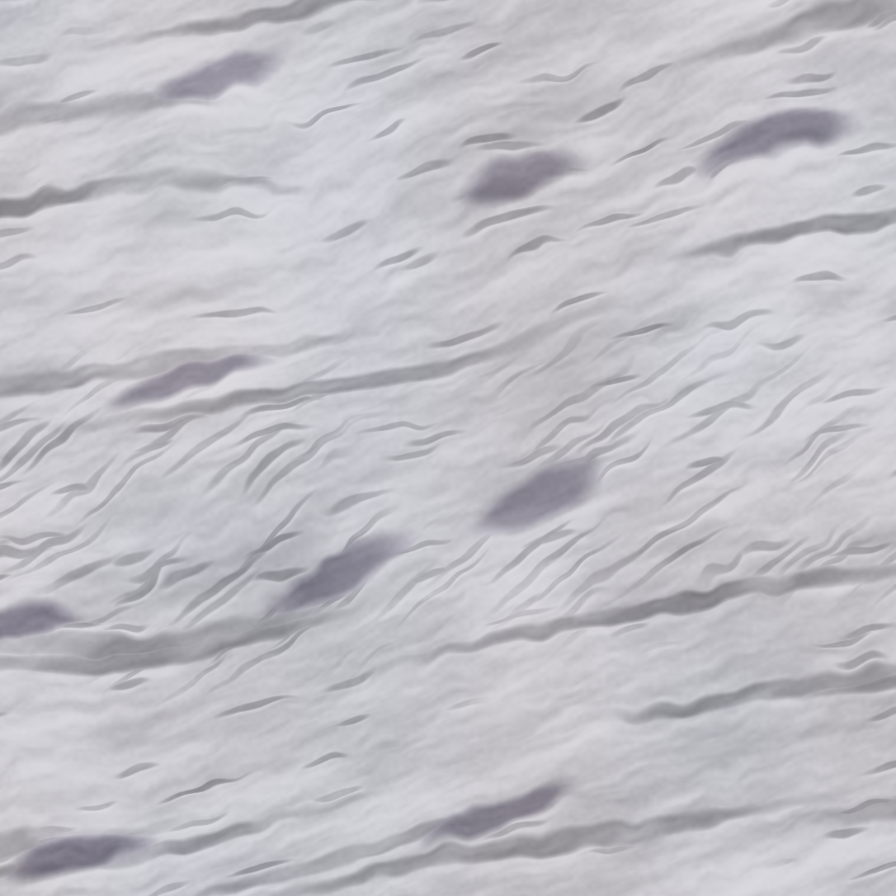
This texture is drawn by a Shadertoy shader. Its source:

```glsl
// Wind-carved snow: pale streaked ground crossed by slanting grey hollows.
// Stretched noise gives the crust; scattered, bent ellipses at several
// scales give long ridges, small scratches and deep violet pits.

vec3 hash3(vec2 p) {
    vec3 q = fract(p.xyx * vec3(0.1031, 0.1030, 0.0973));
    q += dot(q, q.yxz + 33.33);
    return fract((q.xxy + q.yzz) * q.zyx);
}

float noise(vec2 p) {
    vec2 cell = floor(p), f = fract(p);
    f = f * f * (3.0 - 2.0 * f);
    float low = mix(hash3(cell).x, hash3(cell + vec2(1, 0)).x, f.x);
    float high = mix(hash3(cell + vec2(0, 1)).x, hash3(cell + vec2(1, 1)).x, f.x);
    return mix(low, high, f.y);
}

float fbm(vec2 p) {
    float sum = 0.0, weight = 0.5;
    for (int i = 0; i < 4; i++) {
        sum += weight * noise(p);
        p = p * 1.93 + 17.3;
        weight *= 0.56;
    }
    return sum;
}

// Coordinates along and across a direction that rises to the right
vec2 along(vec2 p, float angle) {
    float c = cos(angle), s = sin(angle);
    return vec2(c * p.x + s * p.y, c * p.y - s * p.x);
}

// Scattered hollows, one per cell: x = shadow, y = lit lower lip
vec2 hollows(vec2 p, float angle, vec2 cellSize, vec2 halfSize, float density, float seed) {
    vec2 q = along(p, angle) / cellSize;
    vec2 home = floor(q), result = vec2(0);
    for (int j = -1; j <= 1; j++)
    for (int i = -1; i <= 1; i++) {
        vec2 cell = home + vec2(i, j);
        vec3 place = hash3(cell + seed);
        vec3 form = hash3(cell + seed + 57.7);
        if (place.z > density) continue;
        vec2 d = q - cell - place.xy;
        vec2 radius = halfSize * mix(vec2(0.5, 0.6), vec2(1), form.xy);
        d.y += (form.z - 0.35) * 0.5 * d.x * d.x;
        d.y += (form.x - 0.5) * 0.25 * d.x;
        d /= radius;
        float shadow = 1.0 - smoothstep(0.5, 1.1, length(d));
        float lip = 1.0 - smoothstep(0.3, 1.1, length(d + vec2(0, 0.9)));
        float strength = 0.65 + 0.35 * form.z;
        result = max(result, strength * vec2(shadow, lip));
    }
    return result;
}

void mainImage(out vec4 fragColor, in vec2 fragCoord) {
    vec2 p = fragCoord / iResolution.y;

    // Broad drift plus ragged edges
    vec2 drift = vec2(noise(p * 6.0), noise(p * 6.0 + 31.0)) - 0.5;
    vec2 ragged = vec2(noise(p * 38.0 + 5.0), noise(p * 38.0 + 71.0)) - 0.5;
    vec2 w = p + 0.045 * drift + 0.011 * ragged;

    // Streaked crust, brighter where it faces the light
    vec2 grainDir = along(w, 0.36);
    float crust = fbm(grainDir * vec2(9.0, 34.0));
    float relief = crust - fbm((grainDir + vec2(0.002, 0.008)) * vec2(9.0, 34.0));
    float tone = 0.778 + 0.17 * (crust - 0.5) + 0.13 * relief;
    tone += 0.09 * (noise(p * 3.5 + 9.0) - 0.5);

    // Hollows from long ridges down to scratches
    vec2 ridges = hollows(w, 0.22, vec2(0.45, 0.12), vec2(0.9, 0.15), 0.55, 11.0);
    vec2 pits = hollows(w, 0.42, vec2(0.34, 0.24), vec2(0.32, 0.13), 0.55, 43.0);
    vec2 flecks = hollows(w, 0.28, vec2(0.1, 0.036), vec2(0.48, 0.18), 0.42, 83.0);
    vec2 scratches = hollows(w, 0.64, vec2(0.12, 0.027), vec2(0.75, 0.22), 0.75, 129.0);

    // Scratches gather in the middle; the rest is patchy
    float band = 1.0 - smoothstep(0.08, 0.24, abs(p.y - 0.44 + 0.15 * (noise(p * 4.0) - 0.5)));
    scratches *= band * smoothstep(0.25, 0.5, noise(p * 4.0 + 61.0));
    flecks *= smoothstep(0.2, 0.55, noise(p * 5.0 + 23.0));
    ridges *= 0.55 + 0.45 * smoothstep(0.25, 0.6, noise(grainDir * vec2(12.0, 30.0) + 3.0));

    float shadow = max(max(0.25 * ridges.x, 0.3 * pits.x),
                       max(0.17 * flecks.x, 0.15 * scratches.x));
    float lip = max(max(ridges.y, pits.y), max(flecks.y, scratches.y));
    tone += 0.05 * lip * (1.0 - smoothstep(0.0, 0.08, shadow)) - shadow;

    // Fine grain, then a soft ceiling and floor
    tone += 0.022 * (noise(p * 190.0) - 0.5);
    tone = tone > 0.8 ? 0.8 + 0.08 * (1.0 - exp((0.8 - tone) / 0.08)) : max(tone, 0.44);

    // Cool grey, more violet in the pits, with a faint drift of hue
    vec3 snow = vec3(tone) + vec3(0.0, -0.004, 0.02);
    snow += pits.x * vec3(0.0, -0.012, 0.022);
    snow += (noise(p * 5.0 + 47.0) - 0.5) * vec3(0.012, 0.0, -0.014);
    fragColor = vec4(snow, 1.0);
}
```
